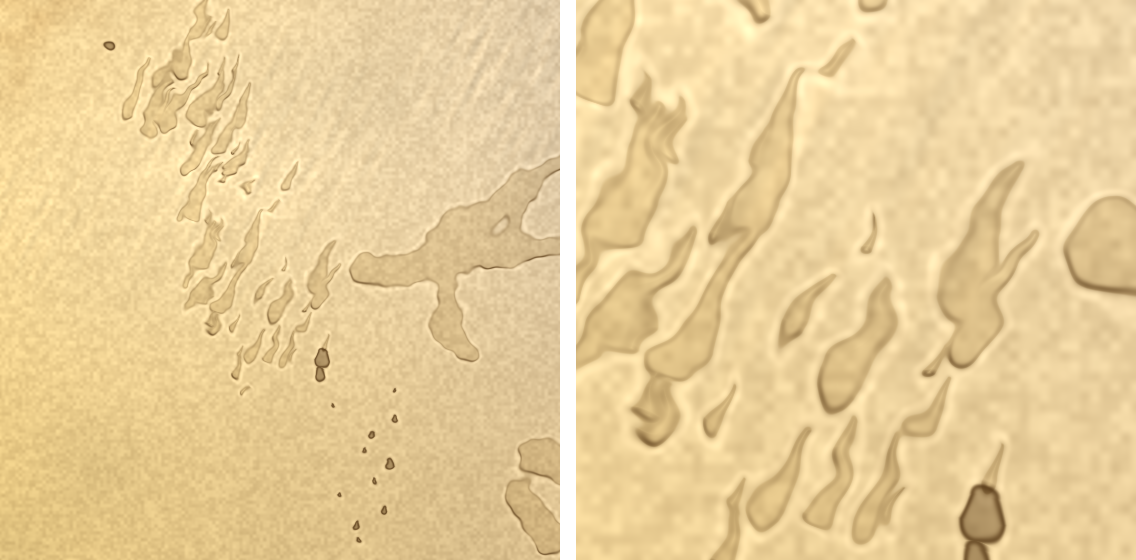
Left, the full canvas; right, a detail of the centre.
This texture is drawn by a Shadertoy shader. Its source:

```glsl
// Aged golden parchment with slanted tide-marked streaks, branching stains and dark drops.
#define GRAIN_SCALE 165.0
#define GRAIN_AMOUNT 0.17
#define STREAK_COUNT 68
#define DROP_COUNT 13
#define LINE_WIDTH 0.0021
#define LINE_STRENGTH 0.17
#define TIP_STRENGTH 0.42
#define HALO_STRENGTH 0.055
#define RELIEF_STRENGTH 0.16
#define STAIN_TINT vec3(0.945, 0.925, 0.875)
#define INK_COLOR vec3(0.36, 0.24, 0.10)

// Stain skeleton: each entry is a segment (start, end).
const vec4 BRANCHES[11] = vec4[11](
    vec4(0.65, 0.515, 0.74, 0.505), vec4(0.73, 0.52, 0.80, 0.58),
    vec4(0.80, 0.58, 0.92, 0.66), vec4(0.92, 0.66, 1.02, 0.73),
    vec4(0.93, 0.65, 0.92, 0.55), vec4(0.92, 0.56, 1.02, 0.575),
    vec4(0.80, 0.54, 0.92, 0.56), vec4(0.79, 0.53, 0.80, 0.41),
    vec4(0.80, 0.41, 0.84, 0.37), vec4(0.96, 0.19, 1.04, 0.16),
    vec4(0.93, 0.12, 0.98, 0.03));

float hash(vec2 p) {
    vec3 q = fract(vec3(p.xyx) * 0.1031);
    q += dot(q, q.yzx + 33.33);
    return fract((q.x + q.y) * q.z);
}

float noise(vec2 p) {
    vec2 i = floor(p), f = fract(p);
    f = f * f * (3.0 - 2.0 * f);
    return mix(mix(hash(i), hash(i + vec2(1, 0)), f.x),
               mix(hash(i + vec2(0, 1)), hash(i + vec2(1, 1)), f.x), f.y);
}

float smoothMin(float a, float b, float k) {
    float h = max(k - abs(a - b), 0.0) / k;
    return min(a, b) - 0.25 * h * h * k;
}

// Capsule whose radius runs from ra at a to rb at b.
float taperedCapsule(vec2 p, vec2 a, vec2 b, float ra, float rb) {
    vec2 ab = b - a;
    float h = clamp(dot(p - a, ab) / dot(ab, ab), 0.0, 1.0);
    return length(p - a - ab * h) - mix(ra, rb, h);
}

vec2 warp(vec2 p) {
    vec2 broad = vec2(noise(p * 15.0), noise(p * 15.0 + 40.0)) - 0.5;
    vec2 fine = vec2(noise(p * 55.0 + 9.0), noise(p * 55.0 + 70.0)) - 0.5;
    return p + broad * 0.028 + fine * 0.011;
}

// Slanted streaks along a falling diagonal band, larger near its top.
float streaks(vec2 p) {
    float d = 1.0;
    for (int i = 0; i < STREAK_COUNT; i++) {
        float id = float(i);
        float t = (id + hash(vec2(id, 1.0))) / float(STREAK_COUNT);
        float side = (hash(vec2(id, 2.0)) - 0.5) * 0.24;
        float size = pow(hash(vec2(id, 3.0)), 2.0) * mix(1.0, 0.55, t);
        float angle = 1.12 + (hash(vec2(id, 4.0)) - 0.5) * 0.3;
        vec2 base = mix(vec2(0.27, 0.91), vec2(0.52, 0.33), t) + side * vec2(0.85, 0.5);
        vec2 tip = base + vec2(cos(angle), sin(angle)) * (0.018 + 0.11 * size);
        float radius = 0.004 + 0.016 * size;
        d = smoothMin(d, taperedCapsule(p, base, tip, radius, radius * 0.25), 0.006);
    }
    return d;
}

float branches(vec2 p) {
    float d = 1.0;
    for (int i = 0; i < 11; i++) {
        float radius = mix(0.009, 0.03, hash(vec2(float(i), 17.0)));
        d = smoothMin(d, taperedCapsule(p, BRANCHES[i].xy, BRANCHES[i].zw, radius, radius * 0.8), 0.035);
    }
    return d;
}

float stains(vec2 p) {
    p = warp(p);
    return min(streaks(p), branches(p));
}

float drops(vec2 p) {
    p += 0.006 * (vec2(noise(p * 70.0), noise(p * 70.0 + 30.0)) - 0.5);
    float d = 1.0;
    for (int i = 0; i < DROP_COUNT; i++) {
        float id = float(i);
        vec2 c = vec2(0.57 + 0.15 * hash(vec2(id, 21.0)), 0.02 + 0.35 * (id + 0.5) / float(DROP_COUNT));
        float r = mix(0.003, 0.013, pow(hash(vec2(id, 22.0)), 1.5));
        d = min(d, taperedCapsule(p, c, c + vec2(0.1, 1.0) * r, r, r * 0.6));
    }
    return min(d, length((p - vec2(0.195, 0.918)) * vec2(0.8, 1.1)) - 0.008);
}

float bump(float x, float width) { return exp(-x * x / (width * width)); }

void mainImage(out vec4 fragColor, in vec2 fragCoord) {
    vec2 p = fragCoord / iResolution.xy;
    float pixel = 1.0 / iResolution.y;

    // Paper: gold on the left, greyer on the right, with a soft glow.
    vec3 low = mix(vec3(0.885, 0.765, 0.495), vec3(0.855, 0.75, 0.56), p.x);
    vec3 high = mix(vec3(0.945, 0.825, 0.57), vec3(0.88, 0.795, 0.655), p.x);
    vec3 color = mix(low, high, smoothstep(0.0, 0.8, p.y));
    color += vec3(0.05, 0.055, 0.06) * bump(length((p - vec2(0.3, 0.68)) * vec2(0.8, 1.0)), 0.36);
    color *= 1.0 + 0.05 * (noise(p * 6.0) - 0.5);
    float corner = bump(length(p - vec2(0.0, 1.02)), 0.17);
    color *= 1.0 - vec3(0.12, 0.18, 0.26) * corner * noise(p * 28.0);

    // Faint slanted relief around the streaks and in the upper right.
    vec2 q = vec2(dot(p, vec2(0.9, -0.436)) * 75.0, dot(p, vec2(0.436, 0.9)) * 15.0);
    float zone = bump(length(p - vec2(0.43, 0.72)), 0.22) + bump(length(p - vec2(0.9, 0.87)), 0.17)
               + 0.8 * bump(length(p - vec2(0.04, 0.61)), 0.11);
    color *= 1.0 + RELIEF_STRENGTH * zone * (noise(q) - noise(q + vec2(0.45, -0.15)));

    // Stains: tinted body, pale halo, brown tide line pooling at lower ends.
    float d = stains(p);
    float lower = clamp((stains(p + vec2(-0.0012, -0.0027)) - d) / 0.003, 0.0, 1.0);
    float fill = smoothstep(pixel, -pixel, d);
    float uneven = smoothstep(0.25, 0.8, noise(p * 24.0 + 5.0));
    float line = bump(d + 0.0015, LINE_WIDTH) * (LINE_STRENGTH + TIP_STRENGTH * lower * uneven);
    line += 0.16 * fill * exp(d / 0.007) * lower * uneven;
    color *= mix(vec3(1.0), STAIN_TINT, fill);
    color += HALO_STRENGTH * bump(d - 0.004, 0.003);
    color = mix(color, INK_COLOR, clamp(line, 0.0, 0.8));

    // Drops: brown centres with near-black rims.
    float bead = drops(p);
    float inside = smoothstep(0.0015, -0.0015, bead);
    color += 0.04 * bump(bead - 0.004, 0.003);
    color = mix(color, INK_COLOR, 0.42 * inside + 0.4 * bump(bead + 0.0015, 0.0022));

    // Fine paper grain.
    float grain = 0.65 * noise(p * GRAIN_SCALE) + 0.35 * noise(p * GRAIN_SCALE * 0.53 + 11.0) - 0.5;
    color *= 1.0 + GRAIN_AMOUNT * grain * vec3(0.85, 1.0, 1.25);
    fragColor = vec4(clamp(color, 0.0, 1.0), 1.0);
}
```
